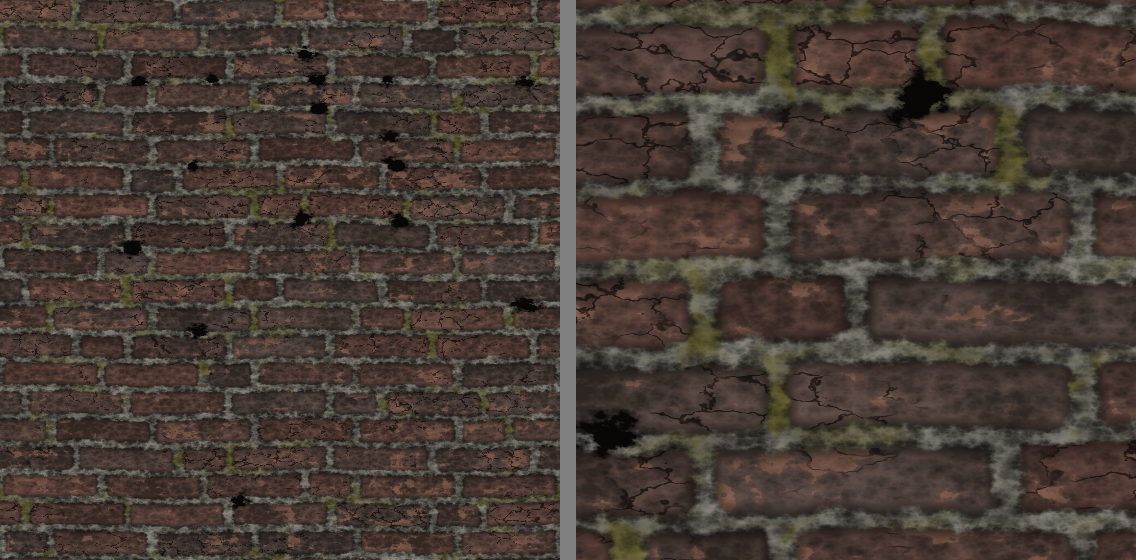
Left, the full canvas; right, a detail of the centre.
A WebGL 1 fragment shader for this texture:

```glsl
precision highp float;
uniform vec2 u_resolution;

// Weathered wall of 20 brick courses, each with five long bricks and one half brick.
// Rounded-box distances shape the bricks; layered cellular noise gives ragged edges,
// grain, worn red patches, cracks, mossy mortar and black holes along the joints.

vec2 hash2(vec2 p) {
  return fract(sin(vec2(dot(p, vec2(127.1, 311.7)), dot(p, vec2(269.5, 183.3)))) * 43758.5);
}

// Distances to the two nearest feature points, tiling over n cells
vec2 cells(vec2 p, vec2 n) {
  p *= n;
  vec2 cell = floor(p), f = p - cell, near = vec2(9.0);
  for (int y = -1; y <= 1; y++) {
    for (int x = -1; x <= 1; x++) {
      vec2 g = vec2(float(x), float(y));
      vec2 q = g + hash2(mod(cell + g, n)) - f;
      float d = dot(q, q);
      near = d < near.x ? vec2(d, near.x) : vec2(near.x, min(near.y, d));
    }
  }
  return sqrt(near);
}

// Four cellular octaves, averaging about one half
float rough(vec2 p, vec2 n) {
  float sum = 0.0, amp = 0.5;
  for (int i = 0; i < 4; i++) {
    sum += amp * cells(p, n).x;
    p += vec2(0.37, 0.61);
    n *= 2.0;
    amp *= 0.6;
  }
  return sum;
}

// Signed distance to holes scattered along the bed joints
float holeDistance(vec2 uv) {
  float d = 1.0;
  for (int i = 0; i < 17; i++) {
    vec2 h = hash2(vec2(float(i) * 3.7, 5.3));
    float course = floor(h.y * 18.0) + 1.0;
    vec2 q = uv - vec2(0.2 + 0.75 * h.x, 1.0 - (course - 0.12) / 20.0);
    q.x += 0.4 * q.y * sin(float(i) * 2.3);
    d = min(d, length(q * vec2(0.8, 1.1)) - 0.005 - 0.007 * fract(h.x * 17.0));
  }
  return d;
}

void main() {
  vec2 uv = gl_FragCoord.xy / u_resolution;
  float grain = rough(uv, vec2(64.0, 96.0));
  float blotch = rough(uv + 0.23, vec2(20.0, 34.0));
  float cloud = rough(uv + 0.71, vec2(8.0, 9.0));

  // Courses count downward; the half brick steps along from course to course
  float v = (1.0 - uv.y) * 20.0 + 0.12 + 0.04 * sin(12.566 * uv.x + 1.0)
          + 0.02 * sin(31.416 * uv.x + 12.566 * uv.y);
  float row = mod(floor(v), 20.0);
  float start = 5.5 + 2.5 * mod(row, 4.0) + floor(2.2 * floor(row / 4.0) + 0.8);
  float u = mod(uv.x * 11.0 - start, 11.0);
  float slot = u < 1.0 ? 0.0 : ceil((u - 1.0) / 2.0);
  float halfLength = slot < 0.5 ? 0.5 : 1.0;
  float centre = slot < 0.5 ? 0.5 : slot * 2.0;

  // Brick outline with small shifts, tilt and chipped edges
  vec2 id = hash2(vec2(slot, row) + 1.0), wear = hash2(vec2(slot, row) + 37.0);
  vec2 local = vec2((u - centre) / 11.0, (fract(v) - 0.5) / 20.0);
  local += (id - 0.5) * vec2(0.005, 0.003);
  local.y += local.x * (wear.x - 0.5) * 0.03;
  vec2 size = vec2(halfLength / 11.0 - 0.0085, 0.0183 + 0.0015 * (wear.y - 0.5));
  vec2 q = abs(local) - size + 0.007;
  float d = length(max(q, 0.0)) + min(max(q.x, q.y), 0.0) - 0.007;
  d += (grain - 0.5) * 0.009 + (blotch - 0.5) * 0.008;
  float brickMask = smoothstep(0.0016, -0.0016, d);

  // Mortar: gritty grey, shaded beside bricks, moss mostly in the head joints
  vec3 mortar = mix(vec3(0.25, 0.24, 0.215), vec3(0.46, 0.45, 0.42), smoothstep(0.2, 0.75, grain));
  mortar *= 0.85 + 0.3 * smoothstep(0.3, 0.7, blotch);
  float headJoint = smoothstep(-0.002, 0.002, abs(local.x) - size.x);
  float moss = smoothstep(0.48, 0.66, cloud + 0.4 * (blotch - 0.5)) * mix(0.4, 0.85, headJoint);
  mortar = mix(mortar, vec3(0.32, 0.30, 0.14) * (0.6 + 0.8 * grain), moss);
  mortar *= mix(0.62, 1.0, smoothstep(0.0, 0.005, d));

  // Brick: dark brown body, soft stains and sharper worn patches
  float tone = 0.5 + 1.5 * (grain - 0.5) + 1.2 * (cloud - 0.5) + 0.4 * (id.x - 0.5);
  vec3 brick = mix(vec3(0.17, 0.15, 0.14), vec3(0.35, 0.295, 0.275), clamp(tone, 0.0, 1.0));
  brick = mix(brick, brick * vec3(1.22, 1.0, 0.93), id.y);
  float patchLevel = blotch + 0.35 * (grain - 0.5) + 0.22 * (wear.x - 0.5)
                   + 0.05 * smoothstep(-0.012, 0.0, d);
  brick = mix(brick, vec3(0.38, 0.285, 0.25), 0.5 * smoothstep(0.5, 0.66, patchLevel));
  vec3 wornRed = vec3(0.47, 0.335, 0.28) * (0.72 + 0.5 * grain);
  brick = mix(brick, wornRed, 0.8 * smoothstep(0.63, 0.67, patchLevel));

  // Cracks follow warped cell borders on some bricks
  vec2 edge = cells(uv + 0.02 * vec2(grain, blotch), vec2(24.0, 58.0));
  float crack = smoothstep(0.09, 0.02, edge.y - edge.x) * smoothstep(0.48, 0.62, cloud + 0.3 * (wear.y - 0.5));
  brick *= 1.0 - 0.6 * crack;
  brick *= mix(1.0, 0.68, smoothstep(-0.006, 0.0, d));
  brick *= 1.0 + 5.0 * local.y;

  vec3 color = mix(mortar, brick, brickMask);

  // Ragged holes with a sooty rim
  float hole = holeDistance(uv) + (grain - 0.5) * 0.018 + (blotch - 0.5) * 0.03;
  color *= mix(0.6, 1.0, smoothstep(0.0, 0.008, hole));
  color = mix(vec3(0.03, 0.028, 0.022), color, smoothstep(-0.0015, 0.0015, hole));
  gl_FragColor = vec4(color, 1.0);
}
```
